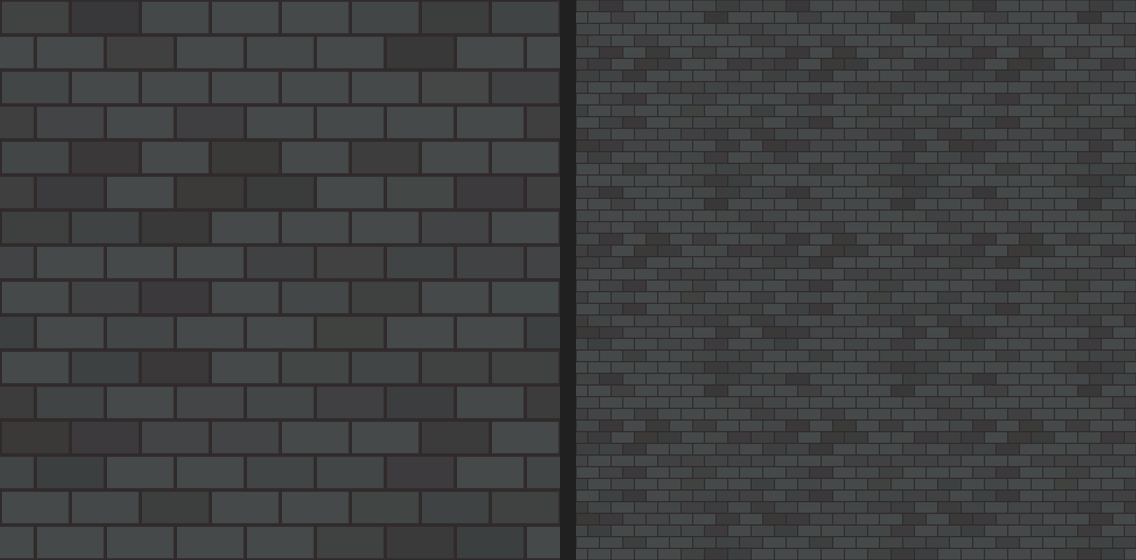
Left, the tile; right, the same tile 3 across and 3 down.
This texture is drawn by a Shadertoy shader. Its source:

```glsl
// Dark slate brick wall in running bond with thin brown-black mortar, tileable.

#define COLUMNS 8.0
#define ROWS 16.0
#define MORTAR_WIDTH 0.0061
#define MORTAR_COLOR vec3(0.188, 0.163, 0.168)
#define LIGHT_BRICK vec3(0.270, 0.287, 0.288)
#define DARK_BRICK vec3(0.224, 0.220, 0.221)
#define TINT_AMOUNT 0.011
#define LIGHT_SHARE 0.44
#define JOINT_SHIFT 0.0005

float hash(vec2 p) {
    return fract(sin(dot(p, vec2(127.1, 311.7))) * 43758.5453);
}

// A share of the bricks keeps the light tone, the others darken with a faint tint.
vec3 brickColor(vec2 id) {
    float tone = min(hash(id + 3.7) / (1.0 - LIGHT_SHARE), 1.0);
    vec3 tint = vec3(hash(id + 11.3), hash(id + 23.9), hash(id + 37.1)) - 0.5;
    float tintFade = min(3.0 * (1.0 - tone), 1.0);
    return mix(DARK_BRICK, LIGHT_BRICK, tone) + tint * TINT_AMOUNT * tintFade;
}

void mainImage(out vec4 fragColor, in vec2 fragCoord) {
    vec2 uv = fragCoord / iResolution.xy;
    vec2 grid = vec2(COLUMNS, ROWS);

    // Shift every other row by half a brick, starting with the lowest.
    vec2 cell = fract(uv - vec2(JOINT_SHIFT, 0.0)) * grid;
    cell.x += 0.5 * (1.0 - mod(floor(cell.y), 2.0));

    // Wrapped brick index; the half step keeps the modulo clear of rounding.
    vec2 id = floor(mod(floor(cell) + 0.5, grid));

    // Distance to the nearest joint centre, in canvas units.
    vec2 toJoint = (0.5 - abs(fract(cell) - 0.5)) / grid;
    float edge = min(toJoint.x, toJoint.y) - 0.5 * MORTAR_WIDTH;
    float blur = 0.6 / min(iResolution.x, iResolution.y);
    float brickMask = smoothstep(-blur, blur, edge);

    fragColor = vec4(mix(MORTAR_COLOR, brickColor(id), brickMask), 1.0);
}
```
